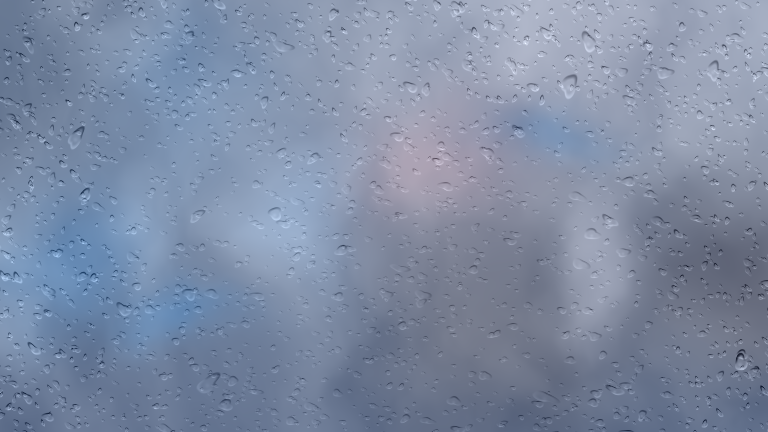
This texture is drawn by a WebGL 1 fragment shader. Its source:

```glsl
precision highp float;
uniform vec2 u_resolution;

#define LARGEST_CELL 0.074
#define CELL_SHRINK 0.68
#define DROP_RADIUS 0.25
#define DARK_RIM 0.34
#define BRIGHT_RIM 0.17
#define CLOUD_WARP 0.22
#define CLOUD_GRAIN 0.17
#define CLOUD_CONTRAST 1.2

const vec3 MEAN_SKY = vec3(0.49, 0.54, 0.642);
const vec3 SKY_BLUE = vec3(0.42, 0.57, 0.74);
const vec3 PALE = vec3(0.63, 0.66, 0.74);
const vec3 ROSE = vec3(0.64, 0.59, 0.66);
const vec3 SLATE = vec3(0.40, 0.42, 0.49);
const vec3 STEEL = vec3(0.36, 0.43, 0.54);

vec4 hash4(vec2 p) {
  vec4 n = vec4(dot(p, vec2(127.1, 311.7)), dot(p, vec2(269.5, 183.3)),
                dot(p, vec2(419.2, 371.9)), dot(p, vec2(83.7, 241.3)));
  return fract(sin(n) * 43758.55);
}

float noise(vec2 p) {
  vec2 i = floor(p), f = fract(p);
  f = f * f * (3.0 - 2.0 * f);
  float low = mix(hash4(i).x, hash4(i + vec2(1.0, 0.0)).x, f.x);
  float high = mix(hash4(i + vec2(0.0, 1.0)).x, hash4(i + 1.0).x, f.x);
  return mix(low, high, f.y);
}

float fbm(vec2 p) {
  float sum = 0.0, gain = 0.5;
  for (int i = 0; i < 4; i++) {
    sum += gain * noise(p);
    p = p * 2.03 + 17.3;
    gain *= 0.45;
  }
  return sum;
}

// Soft patch of colour
vec3 wash(vec3 base, vec3 tint, vec2 offset, vec2 size, float amount) {
  vec2 q = offset / size;
  return mix(base, tint, amount * exp(-dot(q, q)));
}

// Blurred evening clouds
vec3 clouds(vec2 uv) {
  vec2 p = uv + CLOUD_WARP * (vec2(fbm(uv * 4.0), fbm(uv * 4.0 + 40.0)) - 0.44);
  vec3 c = mix(vec3(0.40, 0.46, 0.57), vec3(0.55, 0.60, 0.69), smoothstep(-0.05, 0.6, p.y));
  c = wash(c, STEEL, p - vec2(0.05, 0.88), vec2(0.32, 0.28), 0.75);
  c = wash(c, PALE, p - vec2(1.35, 0.92), vec2(0.50, 0.28), 0.85);
  c = wash(c, SLATE, p - vec2(1.17, 0.27), vec2(0.34, 0.30), 0.75);
  c = wash(c, SLATE, p - vec2(1.70, 0.36), vec2(0.24, 0.28), 0.85);
  c = wash(c, ROSE, p - vec2(1.02, 0.61), vec2(0.22, 0.15), 0.7);
  c = wash(c, SKY_BLUE, p - vec2(0.14, 0.40), vec2(0.25, 0.18), 0.75);
  c = wash(c, SKY_BLUE, p - vec2(0.43, 0.24), vec2(0.13, 0.07), 0.75);
  c = wash(c, SKY_BLUE, p - vec2(0.45, 0.78), vec2(0.17, 0.25), 0.4);
  c = wash(c, SKY_BLUE, p - vec2(1.28, 0.67), vec2(0.15, 0.07), 0.5);
  c = wash(c, mix(SKY_BLUE, PALE, 0.5), p - vec2(0.69, 0.50), vec2(0.12, 0.15), 0.8);
  c = wash(c, PALE, p - vec2(1.41, 0.39), vec2(0.09, 0.18), 0.8);
  c += CLOUD_GRAIN * (fbm(p * vec2(6.0, 4.5) + 9.0) - 0.44) * vec3(1.05, 1.0, 0.9);
  return MEAN_SKY + CLOUD_CONTRAST * (c - MEAN_SKY);
}

// Signed light of one irregular drop: dark upper rim, bright lower rim
float dropLight(vec2 offset, float radius, vec4 rnd, float spin, float pixel) {
  float cs = cos(spin), sn = sin(spin);
  vec2 q = mat2(cs, -sn, sn, cs) * offset;
  q *= vec2(mix(0.95, 0.58, rnd.x), mix(1.0, 1.5, rnd.y));
  float angle = atan(q.y, q.x + 0.00001);
  float edge = radius * (1.0 + 0.16 * sin(2.0 * angle + 6.3 * rnd.z)
                             + 0.14 * sin(3.0 * angle + 6.3 * rnd.w));
  float depth = length(q) / edge;
  float mask = 1.0 - smoothstep(-pixel, pixel, (depth - 1.0) * edge);
  float tilt = 1.3 + 1.2 * (rnd.w - 0.5);
  float side = dot(normalize(offset + 0.00001), vec2(cos(tilt), sin(tilt)));
  float rim = smoothstep(0.5, 0.95, depth);
  float light = BRIGHT_RIM * max(-side, 0.0) - DARK_RIM * max(side, 0.0);
  vec2 shine = offset / radius + vec2(0.1, 0.3);
  return mask * (rim * light + 0.07 * exp(-9.0 * dot(shine, shine)) + 0.015);
}

// Scattered drops on one jittered grid
float dropLayer(vec2 uv, float cell, float seed, float chance, float pixel) {
  vec2 home = floor(uv / cell);
  float light = 0.0;
  for (int y = -1; y <= 1; y++) {
    for (int x = -1; x <= 1; x++) {
      vec2 id = home + vec2(float(x), float(y));
      vec4 place = hash4(id + seed);
      vec4 form = hash4(id + seed + 53.7);
      vec2 centre = (id + 0.05 + 0.9 * place.xy) * cell;
      float top = smoothstep(0.45, 0.9, centre.y);
      float flank = smoothstep(0.3, 0.85, abs(centre.x - 0.9));
      float crowd = mix(0.55, 1.35, noise(centre * 7.0 + 5.0));
      float present = step(place.z, chance * crowd * mix(0.8, 1.0, max(top, flank)));
      float radius = cell * DROP_RADIUS * mix(0.5, 1.0, place.w);
      float spin = (form.z - 0.5) * mix(0.9, 3.1, max(top, flank * 0.8));
      float contrast = mix(0.65, 1.1, max(top * 0.8, flank)) * mix(0.6, 1.2, form.w);
      light += present * contrast * dropLight(uv - centre, radius, form, spin, pixel);
    }
  }
  return light;
}

void main() {
  vec2 uv = gl_FragCoord.xy / u_resolution.y;
  uv.x += 0.5 * (16.0 / 9.0 - u_resolution.x / u_resolution.y);
  float pixel = 0.8 / u_resolution.y;
  vec3 colour = clouds(uv);

  // Large, medium and fine drops
  float light = 0.0, cell = LARGEST_CELL, chance = 0.13;
  for (int i = 0; i < 4; i++) {
    light += dropLayer(uv, cell, 19.0 * float(i) + 3.0, chance, pixel);
    cell *= CELL_SHRINK;
    chance += 0.14;
  }
  colour += clamp(light, -0.34, 0.26) * vec3(0.96, 0.98, 1.0);
  gl_FragColor = vec4(clamp(colour, 0.0, 1.0), 1.0);
}
```
